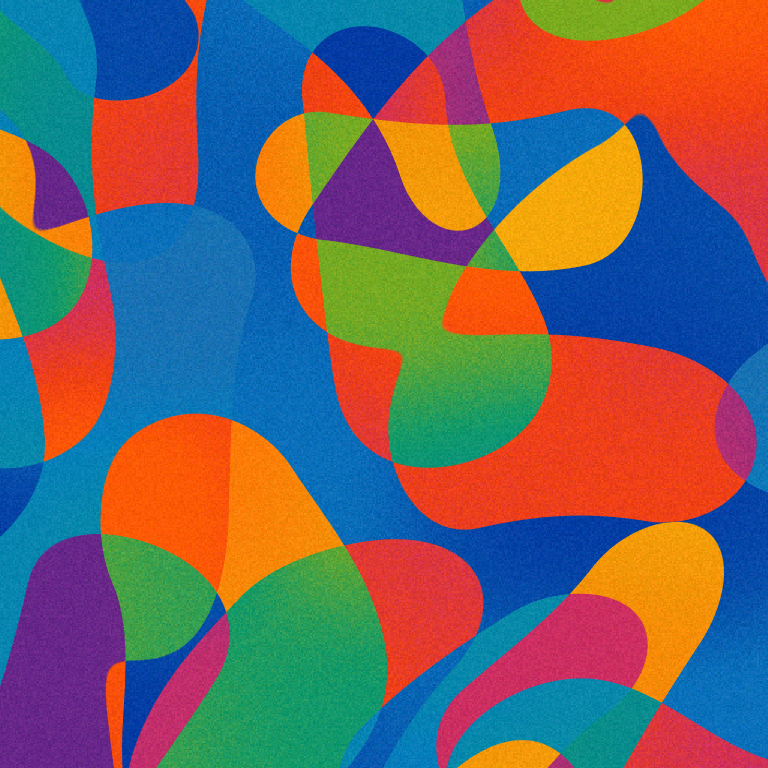
Reproduce this background procedurally as a WebGL 2 fragment shader.

```glsl
#version 300 es
precision highp float;

uniform vec2 u_resolution;
out vec4 fragColor;

const int LAYERS = 4;
const int COMBOS = 16;             // 2 ^ LAYERS
const float SPACING = 0.58;        // grid step of the blobs in one layer
const float JITTER = 0.24;
const float HALF_LENGTH = 0.13;
const float RADIUS_MIN = 0.08;
const float RADIUS_MAX = 0.18;
const float MELT = 0.035;          // softness of the joins between blobs
const float BEND = 0.035;
const float BEND_FREQUENCY = 8.0;
const float TONE_FREQUENCY = 2.6;
const float TONE_CONTRAST = 1.5;
const float TONE_DITHER = 0.35;
const float GRAIN_COUNT = 512.0;
const float GRAIN_STRENGTH = 0.09;

// Hues in order: navy, blue, green, red, purple, orange
const vec3 BASE[6] = vec3[6](
    vec3(0.02, 0.30, 0.66), vec3(0.02, 0.49, 0.74), vec3(0.06, 0.60, 0.42),
    vec3(0.94, 0.25, 0.08), vec3(0.54, 0.18, 0.51), vec3(0.95, 0.57, 0.03));
const vec3 LOW[6] = vec3[6](
    vec3(0.01, 0.23, 0.64), vec3(0.10, 0.44, 0.70), vec3(0.03, 0.54, 0.58),
    vec3(1.00, 0.35, 0.02), vec3(0.40, 0.15, 0.54), vec3(1.00, 0.47, 0.03));
const vec3 HIGH[6] = vec3[6](
    vec3(0.04, 0.44, 0.73), vec3(0.03, 0.54, 0.66), vec3(0.48, 0.67, 0.12),
    vec3(0.80, 0.18, 0.38), vec3(0.76, 0.18, 0.42), vec3(0.96, 0.66, 0.04));

// Hue of every overlap; combinations one layer apart never share a hue
const int HUE_OF_COMBO[16] = int[16](
    0, 3, 3, 2, 1, 0, 4, 3, 5, 2, 0, 4, 3, 1, 2, 5);

vec3 hash(vec2 p) {
    vec3 q = fract(p.xyx * vec3(0.1031, 0.1030, 0.0973));
    q += dot(q, q.yxz + 33.33);
    return fract((q.xxy + q.yzz) * q.zyx);
}

float valueNoise(vec2 p) {
    vec2 cell = floor(p);
    vec2 f = p - cell;
    f = f * f * f * (f * (f * 6.0 - 15.0) + 10.0);
    float bottom = mix(hash(cell).x, hash(cell + vec2(1.0, 0.0)).x, f.x);
    float top = mix(hash(cell + vec2(0.0, 1.0)).x, hash(cell + 1.0).x, f.x);
    return mix(bottom, top, f.y);
}

// Capsule whose radius changes smoothly from one end to the other
float taperedCapsule(vec2 p, vec2 axis, float startRadius, float endRadius) {
    float along = clamp(0.5 + 0.5 * dot(p, axis) / dot(axis, axis), 0.0, 1.0);
    float radius = mix(startRadius, endRadius, smoothstep(0.0, 1.0, along));
    return length(p - axis * (2.0 * along - 1.0)) - radius;
}

// Distance to a sheet of bent blobs that melt into their neighbours
float blobLayer(vec2 p, float layer) {
    float turn = 0.4 + layer * 0.85;
    p = mat2(cos(turn), sin(turn), -sin(turn), cos(turn)) * p;
    p += layer * vec2(0.37, 0.71);
    p += BEND * sin(BEND_FREQUENCY * p.yx + layer * vec2(1.7, 2.9));

    vec2 home = floor(p / SPACING);
    float sum = 0.0;
    for (int y = -1; y <= 1; y++) {
        for (int x = -1; x <= 1; x++) {
            vec2 cell = home + vec2(x, y);
            vec2 seed = cell + layer * vec2(19.0, 47.0);
            vec3 place = hash(seed + 5.0);
            vec3 form = hash(seed + 131.0);
            vec2 center = (cell + 0.5) * SPACING + JITTER * (place.xy - 0.5);
            float angle = 6.2832 * place.z;
            vec2 axis = vec2(cos(angle), sin(angle));
            axis *= HALF_LENGTH * mix(0.75, 1.25, form.z);
            vec2 radii = mix(vec2(RADIUS_MIN), vec2(RADIUS_MAX), form.xy);
            float d = taperedCapsule(p - center, axis, radii.x, radii.y);
            sum += exp(-d / MELT);
        }
    }
    return -MELT * log(max(sum, 1e-20));
}

vec3 gradedColor(int combo, vec2 uv, float dither) {
    vec2 shift = float(combo) * vec2(7.3, 3.1);
    float tone = valueNoise(uv * TONE_FREQUENCY + shift) * 2.0 - 1.0;
    tone = clamp(tone * TONE_CONTRAST + dither, -1.0, 1.0);
    int hue = HUE_OF_COMBO[combo];
    vec3 target = tone < 0.0 ? LOW[hue] : HIGH[hue];
    return mix(BASE[hue], target, abs(tone));
}

void main() {
    vec2 uv = gl_FragCoord.xy / u_resolution.y;
    float pixel = 1.0 / u_resolution.y;
    vec3 grain = hash(floor(uv * GRAIN_COUNT) + 11.0) - 0.5;

    // Smooth coverage of each layer
    float cover[LAYERS];
    for (int i = 0; i < LAYERS; i++) {
        cover[i] = clamp(0.5 - blobLayer(uv, float(i)) / pixel, 0.0, 1.0);
    }

    // Blend the overlaps by their share of the pixel
    vec3 color = vec3(0.0);
    for (int combo = 0; combo < COMBOS; combo++) {
        float weight = 1.0;
        for (int i = 0; i < LAYERS; i++) {
            weight *= (combo >> i & 1) == 1 ? cover[i] : 1.0 - cover[i];
        }
        if (weight > 0.0) {
            color += weight * gradedColor(combo, uv, TONE_DITHER * grain.z);
        }
    }

    // Printed grain
    color += GRAIN_STRENGTH * mix(grain, grain.xxx, 0.5);
    fragColor = vec4(clamp(color, 0.0, 1.0), 1.0);
}
```
